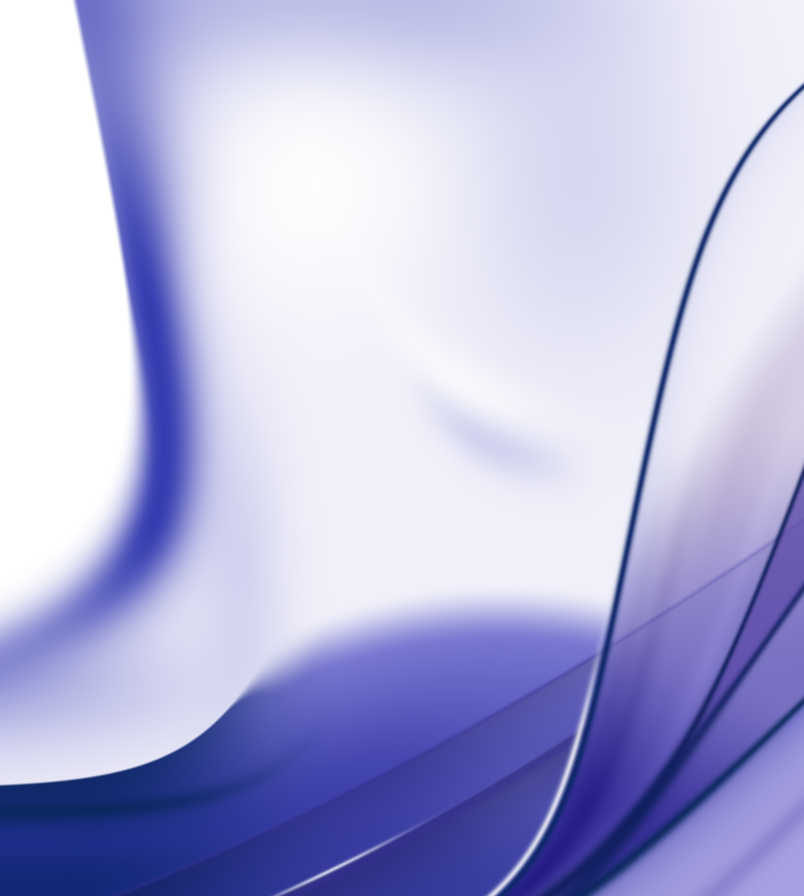
A WebGL 2 fragment shader for this background:

```glsl
#version 300 es
precision highp float;
// Draws flowing blue and violet silk veils over a pale, softly lit ground.
uniform vec2 u_resolution;
out vec4 fragColor;

// Colours
const vec3 WHITE = vec3(1);
const vec3 PALE = vec3(.945, .943, .98);
const vec3 LILAC = vec3(.7, .71, .89);
const vec3 AZURE = vec3(.49, .49, .83);
const vec3 COBALT = vec3(.19, .22, .68);
const vec3 INDIGO = vec3(.24, .25, .67);
const vec3 NAVY = vec3(.07, .15, .46);
const vec3 TEAL = vec3(.03, .15, .35);
const vec3 MAUVE = vec3(.74, .69, .82);
const vec3 VIOLET = vec3(.51, .48, .79);
const vec3 DEEP = vec3(.22, .19, .6);

// Curves: start, slope, growth and origin of the exponential bend
const vec4 RIBBON_EDGE = vec4(.082, .2, 10.5, .814);
const vec4 RIBBON_CORE = vec4(.094, .225, 10.1, .873);
const vec4 WAVE_EDGE = vec4(.88, 0, 12.67, .446);
const vec4 WAVE_CREASE = vec4(.908, 0, 12.67, .544);
const vec4 VEIL_EDGE = vec4(.815, -.19, 12.9, 1.209);
const vec4 FOLD_A = vec4(1.0885, -.36, 8.83, 1.243);
const vec4 FOLD_B = vec4(1.357, -.7, 12, 1.328);
const vec4 FOLD_C = vec4(1.682, -1, 12, 1.289);
const float PLEATS = 5.;
const float SOFT = .0018;

float hash(float n) { return fract(sin(n * 12.9898) * 43758.5453); }

// Signed distance across x = start + slope * y - exp(growth * (y - origin))
float across(vec2 p, vec4 c) {
  float e = exp(c.z * (p.y - c.w)), slope = c.y - c.z * e;
  return (p.x - c.x - c.y * p.y + e) / sqrt(1. + slope * slope);
}

float ramp(float a, float b, float x) { return smoothstep(a, b, x); }
float cut(float d) { return ramp(-SOFT, SOFT, d); }
float line(float d, float w) { return exp(-d * d / (w * w)); }
float blob(vec2 p, vec2 c, vec2 r) { p = (p - c) / r; return exp(-dot(p, p)); }
void tint(inout vec3 c, vec3 ink, float a) { c = mix(c, ink, a); }

// Pale ground with broad glows and a small crease
vec3 ground(vec2 p) {
  vec3 c = mix(PALE, LILAC, .95 * line(p.y, .1) * (1. - ramp(.42, .85, p.x)));
  tint(c, LILAC, .42 * blob(p, vec2(.64, .2), vec2(.14, .2)));
  tint(c, WHITE, .85 * blob(p, vec2(.34, .2), vec2(.15, .14)));
  tint(c, LILAC, .45 * blob(p, vec2(.27, .64), vec2(.05, .17)));
  tint(c, LILAC, .75 * blob(p, vec2(.02, .77), vec2(.22, .07)));
  float x = p.x - .44, d = p.y - .385 - .137 * (1. - exp(-x * 9.));
  tint(c, LILAC, .55 * ramp(0., .1, x) * (1. - ramp(.11, .24, x)) * line(d - .022, .032));
  tint(c, WHITE, .6 * line(d + .025, .035) * line(x - .08, .1));
  return c;
}

// Blue ribbon beside the white field
vec3 ribbon(vec3 c, vec2 p) {
  float d = across(p, RIBBON_CORE), edge = across(p, RIBBON_EDGE);
  float power = mix(.5, .97, ramp(.05, .36, p.y)) * (1. - .6 * ramp(.58, .75, p.y));
  float w = d < 0. ? mix(.032, .042, ramp(.4, .72, p.y)) : mix(.07, .036, ramp(0., .35, p.y));
  tint(c, AZURE, .5 * power * line(d, w * 1.7));
  tint(c, COBALT, power * line(d, w));
  float blur = .005 + .045 * ramp(.3, .68, p.y);
  return mix(WHITE, c, ramp(-blur * .5, blur, edge));
}

// Blue wave with diagonal streaks
vec3 wave(vec3 c, vec2 p, vec2 streak) {
  float edge = across(p.yx, WAVE_EDGE), x = max(p.x, .3) - .56;
  float dome = p.y - .673 - .92 * x * x, left = 1. - ramp(.08, .4, p.x);
  float crease = across(p.yx, WAVE_CREASE);
  vec3 body = mix(AZURE, INDIGO, ramp(0., .19, dome));
  tint(body, AZURE, .4 * blob(p, vec2(.62, .85), vec2(.14, .12)));
  tint(body, NAVY, .8 * left + .15 * ramp(.88, 1., p.y));
  tint(body, TEAL, .65 * left * exp(-abs(edge) / .045));
  tint(body, TEAL, .85 * left * line(crease, .01));
  tint(body, COBALT, .3 * left * line(crease - .035, .022));
  vec2 shade = smoothstep(-SOFT, SOFT, streak) * exp(-abs(streak) / .055);
  body *= 1. - .16 * shade.x - .24 * shade.y;
  tint(body, DEEP, .35 * line(streak.x, .003) + .5 * line(streak.y - .006, .006));
  tint(body, WHITE, .75 * line(streak.y + .002, .0025) * line(p.x - .37, .07));
  float cover = ramp(-SOFT, SOFT + .04 * ramp(.25, .34, p.x), edge);
  return mix(c, body, cover * ramp(-.025, .045, dome));
}

// Translucent folded veil
vec3 veil(vec3 c, vec2 p, float streak) {
  float edge = across(p - vec2(exp(-9.06 * (p.y + .1585)), 0), VEIL_EDGE);
  float a = across(p, FOLD_A), b = across(p, FOLD_B), f = across(p, FOLD_C);
  float s = p.y - .293, low = ramp(.7, .98, p.y);
  float haze = ramp(-.02, .07, p.x - .901 + .635 * s - .612 * s * (s - .189));
  vec3 body = mix(PALE, LILAC, .35 * exp(-abs(edge) / .03));
  tint(body, MAUVE, haze * (.85 - .3 * ramp(.8, .9, p.x)));
  tint(body, VIOLET, ramp(.48, .78, p.y + .2 * (p.x - .75)));
  tint(body, DEEP, ramp(.66, .92, p.y - .5 * (p.x - .68)));
  for (float i = 1.; i <= PLEATS; i++) {
    float d = across(p, mix(VEIL_EDGE, FOLD_A, i / (PLEATS + 1.)));
    body += .16 * (hash(i) - .5) * ramp(.38, .75, p.y) * line(d, .012);
  }
  tint(body, DEEP, .22 * line(streak, .003) + .12 * cut(streak));
  tint(body, mix(vec3(.36, .29, .66), DEEP, low), .75 * cut(a) * cut(-b));
  tint(body, NAVY * .75, .85 * line(a, .003 + .005 * low));
  tint(body, NAVY * .8, .8 * line(b, .004 + .007 * low));
  vec3 beyond = mix(vec3(.65, .63, .88), INDIGO, .6 * exp(-abs(f) / .025));
  tint(beyond, VIOLET, .7 * line(f - .085, .012));
  tint(body, beyond, cut(f));
  tint(body, TEAL, .85 * line(f, .003 + .004 * low));
  tint(c, body, cut(edge));
  // Bright rim and dark outline
  tint(c, WHITE, .85 * line(edge + .006, .004) * ramp(.66, .85, p.y));
  return mix(c, mix(NAVY, TEAL, .5), .95 * line(edge - .001, .0042));
}

void main() {
  vec2 p = gl_FragCoord.xy / u_resolution.y;
  p.y = 1. - p.y; // depth below the top
  vec2 u = p.x - vec2(.13, .3125);
  vec2 streak = p.y - 1. + vec2(.4, .45) * u + vec2(.192, .307) * u * u;
  fragColor = vec4(veil(wave(ribbon(ground(p), p), p, streak), p, streak.x), 1);
}
```
